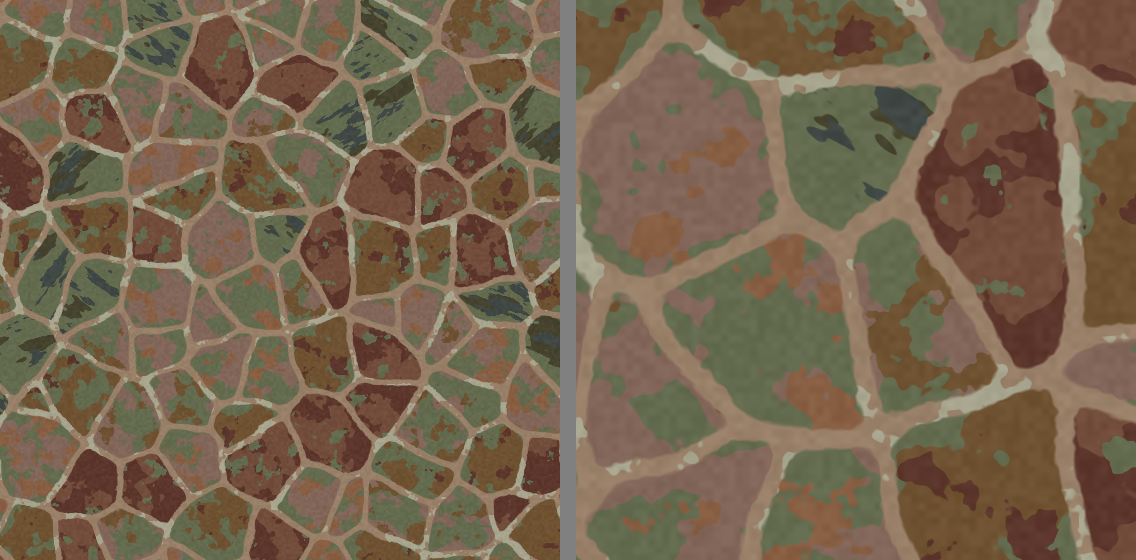
Left: the whole. Right: its middle third, enlarged.
Write a WebGL 2 fragment shader that draws this texture.

```glsl
#version 300 es
precision highp float;
// Irregular flagstone paving: a weighted Voronoi diagram shapes the stones,
// per-stone mineral tones are broken up by thresholded fractal noise, and
// sandy mortar with pale lime deposits fills the joints.
uniform vec2 u_resolution;
out vec4 fragColor;

const float STONES_ACROSS = 9.6;
const float JOINT_HALF_WIDTH = 0.052;

const vec3 OCHRE = vec3(0.43, 0.32, 0.19);
const vec3 MAUVE = vec3(0.51, 0.40, 0.35);
const vec3 RUST = vec3(0.45, 0.30, 0.23);
const vec3 CLAY = vec3(0.53, 0.37, 0.26);
const vec3 MOSS = vec3(0.39, 0.42, 0.31);
const vec3 OXBLOOD = vec3(0.36, 0.21, 0.17);
const vec3 OLIVE = vec3(0.27, 0.26, 0.18);
const vec3 SLATE = vec3(0.25, 0.28, 0.27);
const vec3 MORTAR = vec3(0.60, 0.50, 0.41);
const vec3 LIME = vec3(0.66, 0.65, 0.56);

vec2 hash22(vec2 p) {
    vec3 q = fract(p.xyx * vec3(0.1031, 0.1030, 0.0973));
    q += dot(q, q.yzx + 33.33);
    return fract((q.xx + q.yz) * q.zy);
}

float valueNoise(vec2 p) {
    vec2 cell = floor(p), f = fract(p);
    f = f * f * (3.0 - 2.0 * f);
    float low = mix(hash22(cell).x, hash22(cell + vec2(1, 0)).x, f.x);
    float high = mix(hash22(cell + vec2(0, 1)).x, hash22(cell + vec2(1)).x, f.x);
    return mix(low, high, f.y);
}

float fbm(vec2 p) {
    float sum = 0.0, weight = 1.0, total = 0.0;
    for (int i = 0; i < 4; i++) {
        sum += weight * valueNoise(p);
        total += weight;
        weight *= 0.57;
        p = mat2(1.6, 1.2, -1.2, 1.6) * p + 17.3;
    }
    return sum / total;
}

float patchMask(float value, float threshold) {
    return smoothstep(threshold - 0.012, threshold + 0.012, value);
}

float smoothMin(float a, float b, float k) {
    float h = max(k - abs(a - b), 0.0) / k;
    return min(a, b) - 0.25 * h * h * k;
}

// Stone centre in xy, squared-radius weight in z
vec3 stoneSite(vec2 cell) {
    return vec3(cell + 0.04 + 0.92 * hash22(cell + 7.0), 0.3 * hash22(cell + 91.0).x);
}

// Returns the owning cell in xy and the rounded distance to the joint in z
vec3 stoneField(vec2 p) {
    vec2 home = floor(p), owner = home;
    vec3 nearest = vec3(0.0);
    float best = 1e3;
    for (int k = 0; k < 25; k++) {
        vec2 cell = home + vec2(k % 5 - 2, k / 5 - 2);
        vec3 site = stoneSite(cell);
        vec2 d = site.xy - p;
        float power = dot(d, d) - site.z;
        if (power < best) { best = power; nearest = site; owner = cell; }
    }
    float edge = 4.0;
    for (int k = 0; k < 25; k++) {
        vec2 cell = owner + vec2(k % 5 - 2, k / 5 - 2);
        if (cell == owner) continue;
        vec3 site = stoneSite(cell);
        vec2 d = site.xy - p;
        float gap = (dot(d, d) - site.z - best) / (2.0 * length(site.xy - nearest.xy));
        edge = smoothMin(edge, gap, 0.09);
    }
    return vec3(owner, edge);
}

// Mottled stone face: a base tone, broad patches and small flecks
vec3 stoneColor(vec2 uv, vec2 id, float edge) {
    vec2 seed = hash22(id + 53.0);
    float kind = hash22(id + 29.0).x;
    vec3 base = OCHRE, patches = MOSS, flecks = OXBLOOD;
    vec2 cut = vec2(0.57, 0.65);
    vec2 stretch = vec2(1.0);
    if (kind > 0.86) {
        base = MOSS; patches = OLIVE; flecks = SLATE;
        cut = vec2(0.53, 0.62); stretch = vec2(0.5, 1.4);
    } else if (kind > 0.67) {
        base = MOSS; patches = MAUVE; flecks = OCHRE; cut = vec2(0.57, 0.60);
    } else if (kind > 0.50) {
        base = RUST; patches = OXBLOOD; flecks = MOSS; cut = vec2(0.56, 0.65);
    } else if (kind > 0.27) {
        base = MAUVE; patches = MOSS; flecks = CLAY; cut = vec2(0.57, 0.58);
    }
    float angle = (seed.x < 0.6 ? -0.6 : 0.6) + 0.5 * (seed.y - 0.5);
    float c = cos(angle), s = sin(angle);
    vec2 q = stretch * (mat2(c, -s, s, c) * uv) + seed * 40.0;
    float rim = 1.0 - smoothstep(0.05, 0.24, edge);
    float rimPull = kind > 0.86 ? -0.10 : 0.10;
    vec3 color = mix(base, patches, patchMask(fbm(q * 24.0) + rimPull * rim, cut.x));
    return mix(color, flecks, patchMask(fbm(q * 36.0 + 80.0) - 0.05 * rim, cut.y));
}

void main() {
    vec2 uv = gl_FragCoord.xy / u_resolution.y;
    vec2 wobble = vec2(valueNoise(uv * 28.0), valueNoise(uv * 28.0 + 50.0)) - 0.5;
    vec3 field = stoneField(uv * STONES_ACROSS + 0.09 * wobble + 20.0);
    float grain = valueNoise(uv * 230.0) - 0.5;
    vec3 stone = stoneColor(uv, field.xy, field.z) + 0.045 * grain;

    // Lime gathers in loose stretches of the joints
    float lime = patchMask(fbm(uv * 30.0 + 9.0) + 0.20 * (valueNoise(uv * 7.0) - 0.5), 0.60);
    vec3 joint = mix(MORTAR, LIME, lime) + 0.05 * grain;

    float softness = max(0.012, 0.7 * STONES_ACROSS / u_resolution.y);
    float ragged = field.z + 0.025 * grain;
    float face = smoothstep(JOINT_HALF_WIDTH - softness, JOINT_HALF_WIDTH + softness, ragged);
    fragColor = vec4(mix(joint, stone, face), 1.0);
}
```
